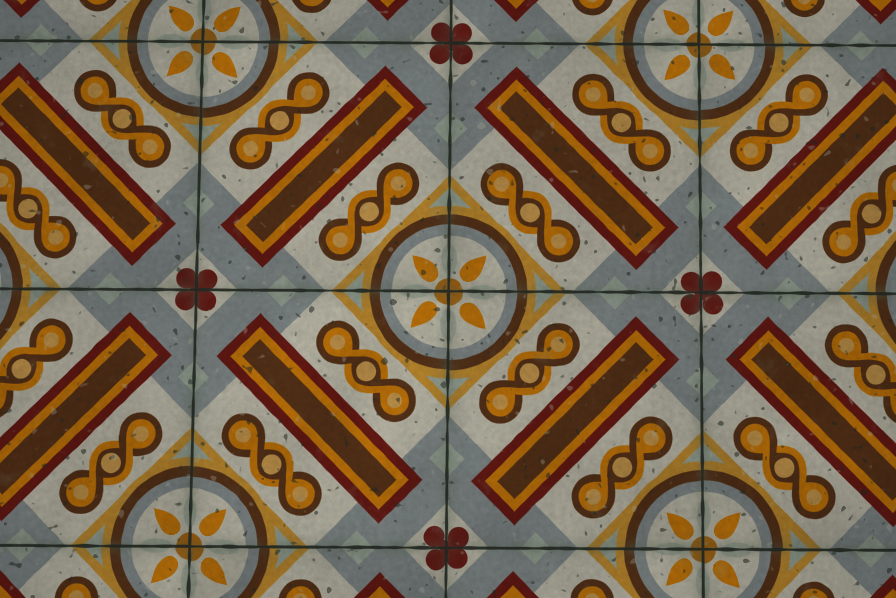
This pattern is drawn by a WebGL 1 fragment shader. Its source:

```glsl
precision highp float;

uniform vec2 u_resolution;

// Layout, in canvas widths
const vec2 CENTRE = vec2(0.5007, 0.3424);
const float TILE = 0.2816;
const float PERSPECTIVE = 0.06;
const vec2 TILT = vec2(-0.009, 0.0055);

// Motif sizes, in tile sides
const vec2 BAR = vec2(0.458, 0.120);
const float BAR_RED = 0.038;
const float BAR_GOLD = 0.072;
const float TWIST_OFFSET = 0.258;
const float TWIST_STEP = 0.161;
const float TWIST_SWING = 0.057;
const float STRAND = 0.027;
const float JOINT = 0.0055;
const float JITTER = 0.005;

const vec3 CREAM = vec3(0.62, 0.61, 0.555);
const vec3 GREY = vec3(0.425, 0.450, 0.450);
const vec3 PALE = vec3(0.50, 0.535, 0.49);
const vec3 BROWN = vec3(0.285, 0.165, 0.08);
const vec3 RED = vec3(0.34, 0.085, 0.065);
const vec3 GOLD = vec3(0.64, 0.385, 0.03);
const vec3 OCHRE = vec3(0.62, 0.45, 0.15);
const vec3 TAN = vec3(0.64, 0.49, 0.25);
const vec3 GROUT = vec3(0.13, 0.15, 0.125);

float pixel; // one pixel, in tile sides

vec2 hash2(vec2 p) {
  vec3 h = fract(p.xyx * vec3(0.1031, 0.1030, 0.0973));
  h += dot(h, h.yzx + 33.33);
  return fract((h.xx + h.yz) * h.zy);
}

float gradientNoise(vec2 p) {
  vec2 i = floor(p), f = fract(p);
  vec2 u = f * f * (3.0 - 2.0 * f);
  vec2 e = vec2(1.0, 0.0);
  float a = dot(hash2(i) * 2.0 - 1.0, f);
  float b = dot(hash2(i + e) * 2.0 - 1.0, f - e);
  float c = dot(hash2(i + e.yx) * 2.0 - 1.0, f - e.yx);
  float d = dot(hash2(i + 1.0) * 2.0 - 1.0, f - 1.0);
  return mix(mix(a, b, u.x), mix(c, d, u.x), u.y);
}

float fbm(vec2 p) {
  float sum = 0.0, amp = 0.6;
  for (int i = 0; i < 4; i++) {
    sum += amp * gradientNoise(p);
    p = p * 2.03 + 17.0;
    amp *= 0.55;
  }
  return sum;
}

float fill(float d) { return clamp(0.5 - d / pixel, 0.0, 1.0); }

void paint(inout vec3 col, vec3 ink, float d) { col = mix(col, ink, fill(d)); }

float diamond(vec2 p, float r) { return (abs(p.x) + abs(p.y) - r) * 0.7071; }

float box(vec2 p, vec2 b) {
  vec2 q = abs(p) - b;
  return max(q.x, q.y);
}

// Two-tone strands crossing around three eyes; half-turn symmetric
void paintTwist(inout vec3 col, vec2 p) {
  if (p.x < 0.0) p = -p;
  vec2 end = p - vec2(TWIST_STEP, 0.0);
  float r = length(end);
  if (end.x > 0.0) {
    paint(col, BROWN, r - TWIST_SWING - STRAND);
    paint(col, GOLD, r - TWIST_SWING);
  } else {
    float phase = 3.14159 * p.x / TWIST_STEP;
    float wave = -TWIST_SWING * cos(phase);
    float slope = TWIST_SWING * 3.14159 / TWIST_STEP * sin(phase);
    float grade = inversesqrt(1.0 + slope * slope);
    float over = (p.y - wave) * grade;
    float under = (-p.y - wave) * grade;
    vec3 core = mix(BROWN, GOLD, step(TWIST_STEP * 0.5, p.x));
    paint(col, core, abs(p.y) - abs(wave));
    paint(col, mix(GOLD, BROWN, fill(-under)), abs(under) - STRAND);
    paint(col, mix(GOLD, BROWN, fill(-over)), abs(over) - STRAND);
  }
  paint(col, TAN, r - 0.030);
  paint(col, TAN, length(p) - 0.039);
}

// Quarter medallion; m is measured from its centre
void paintMedallion(inout vec3 col, vec2 m) {
  float r = length(m);
  paint(col, OCHRE, min(diamond(m, 0.464), r - 0.334));
  paint(col, PALE, max(diamond(m, 0.415), 0.342 - r));
  paint(col, BROWN, r - 0.308);
  paint(col, GREY, r - 0.268);
  paint(col, CREAM, r - 0.224);
  vec2 axis = vec2(max(abs(m.x), abs(m.y)), min(abs(m.x), abs(m.y)));
  float leaf = (length((axis - vec2(0.13, 0.0)) / vec2(0.06, 0.028)) - 1.0) * 0.028;
  paint(col, mix(CREAM, PALE, 0.75), leaf);
  float along = (m.x + m.y) * 0.7071 - 0.137, across = abs(m.x - m.y) * 0.7071;
  float x = clamp(along / 0.067, -1.0, 1.0);
  float width = 0.033 * sqrt(1.0 + x) * (1.0 - x);
  paint(col, GOLD, max(across - width, abs(along) - 0.067));
  paint(col, mix(GOLD, BROWN, 0.25), r - 0.053);
}

// Grey corner with its small four-lobed flower
void paintCorner(inout vec3 col, vec2 g) {
  g = abs(g);
  paint(col, GREY, diamond(g, 0.515));
  vec2 axis = vec2(max(g.x, g.y), min(g.x, g.y));
  paint(col, PALE, diamond(axis - vec2(0.345, 0.0), 0.065));
  paint(col, CREAM, diamond(g, 0.168));
  paint(col, RED, min(length(g - 0.043) - 0.041, length(g) - 0.03));
}

void main() {
  vec2 p = gl_FragCoord.xy / u_resolution.x;
  vec2 q = p - CENTRE;
  q += TILT * q.yx;
  q /= TILE * (1.0 - PERSPECTIVE * q.y);
  pixel = 1.2 / (u_resolution.x * TILE);

  // Tile cell, mirrored on alternate squares
  vec2 id = floor(q), cell = q - id - 0.5;
  vec2 luck = hash2(id + 41.0);
  vec2 f = cell + (luck - 0.5) * 2.0 * JITTER;
  f += 0.003 * vec2(gradientNoise(q * 22.0), gradientNoise(q * 22.0 + 50.0));
  if (mod(id.x + id.y, 2.0) > 0.5) f.x = -f.x;
  vec2 st = vec2(f.x - f.y, f.x + f.y) * 0.7071;

  vec3 col = CREAM;
  paintCorner(col, vec2(0.5) - vec2(f.x, -f.y) * sign(st.x));
  paintMedallion(col, vec2(0.5) - f * sign(st.y));
  paintTwist(col, vec2(st.x, abs(st.y) - TWIST_OFFSET));
  paint(col, RED, box(st, BAR));
  paint(col, GOLD, box(st, BAR - BAR_RED));
  paint(col, BROWN, box(st, BAR - BAR_GOLD));

  // Stains, rubbed patches and pits
  float stain = fbm(q * 3.0 + luck * 9.0);
  float grain = fbm(q * 45.0);
  col *= 0.97 + 0.06 * luck.x + 0.16 * stain + 0.14 * grain;
  float rubbed = smoothstep(0.12, 0.45, fbm(q * 9.0 + 30.0));
  col = mix(col, PALE, 0.16 * rubbed);
  float pits = smoothstep(0.34, 0.48, gradientNoise(q * 34.0 + 7.0));
  col = mix(col, GROUT, 0.55 * pits);
  float chips = smoothstep(0.36, 0.50, gradientNoise(q * 28.0 + 90.0));
  col = mix(col, CREAM, 0.35 * chips);

  // Grimy joints
  float edge = 0.5 - max(abs(cell.x), abs(cell.y));
  float grime = exp(-edge * 38.0) * (0.35 + 0.7 * fbm(q * 8.0 + 60.0));
  col = mix(col, vec3(0.30, 0.35, 0.29), clamp(grime, 0.0, 0.7));
  float ragged = JOINT + 0.006 * gradientNoise(q * 16.0);
  col = mix(col, GROUT, 0.92 * fill(edge - ragged));

  // Soft falloff of light
  vec2 v = (p - CENTRE) * vec2(1.0, 1.3);
  col *= 1.03 - 0.32 * dot(v, v);
  gl_FragColor = vec4(col, 1.0);
}
```
